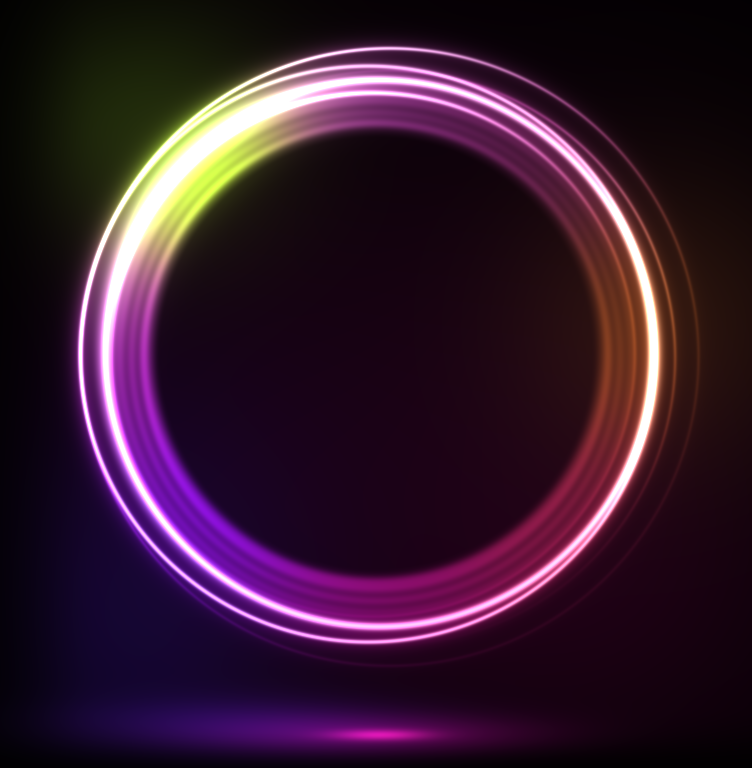
Give the GLSL for this background, as a Shadertoy shader.

```glsl
#define RING_CENTRE vec2(0.0, 0.54)
#define INNER_RADIUS 0.2995
#define BAND_RADIUS 0.356
#define HALO_SIZE 0.009
#define HALO_GAIN 0.42
#define CORE_WHITENESS 0.78
#define BAND_GAIN 0.52
#define FLOOR_HEIGHT 0.043
#define RING_COUNT 5
#define HUE_COUNT 8

// Centre offset, radius, line width
const vec4 RINGS[RING_COUNT] = vec4[](
    vec4( 0.0180, -0.005, 0.402, 0.0024),
    vec4(-0.0100, -0.001, 0.375, 0.0028),
    vec4( 0.0040,  0.000, 0.356, 0.0046),
    vec4(-0.0040, -0.002, 0.341, 0.0030),
    vec4( 0.0155, -0.006, 0.374, 0.0024));

// Brightest angle in degrees, angular sharpness, peak, constant part
const vec4 SWEEPS[RING_COUNT] = vec4[](
    vec4(125.0, 1.5, 1.05, 0.00),
    vec4(200.0, 1.0, 0.30, 0.65),
    vec4(170.0, 0.6, 0.30, 0.80),
    vec4(115.0, 1.6, 0.95, 0.05),
    vec4( 35.0, 2.5, 0.35, 0.00));

// Hue around the ring, with its angle in degrees
const vec4 HUES[HUE_COUNT] = vec4[](
    vec4(0.95, 0.50, 0.13,   5.0),
    vec4(0.85, 0.28, 0.70,  52.0),
    vec4(0.85, 0.30, 0.85,  88.0),
    vec4(0.62, 0.88, 0.12, 136.0),
    vec4(0.80, 0.18, 0.85, 178.0),
    vec4(0.60, 0.06, 0.98, 228.0),
    vec4(0.88, 0.08, 0.68, 272.0),
    vec4(0.93, 0.20, 0.42, 318.0));

float lobe(float angle, float centreDegrees, float sharpness) {
    return exp(sharpness * (cos(angle - radians(centreDegrees)) - 1.0));
}

float gauss(float x, float width) {
    return exp(-x * x / (width * width));
}

float spot(vec2 p, vec2 centre, vec2 size) {
    vec2 d = (p - centre) / size;
    return exp(-dot(d, d));
}

vec3 ringHue(float angle) {
    vec4 sum = vec4(0.0);
    for (int i = 0; i < HUE_COUNT; i++)
        sum += vec4(HUES[i].rgb, 1.0) * lobe(angle, HUES[i].w, 9.0);
    return sum.rgb / sum.a;
}

vec3 backdrop(vec2 p) {
    vec3 color = vec3(0.095, 0.004, 0.075) * spot(p, vec2(0.02, 0.40), vec2(0.60, 0.50));
    color += vec3(0.100, 0.170, 0.020) * spot(p, vec2(-0.30, 0.83), vec2(0.18, 0.16));
    color += vec3(0.025, 0.020, 0.150) * spot(p, vec2(-0.31, 0.20), vec2(0.22, 0.28));
    color += vec3(0.110, 0.075, 0.010) * spot(p, vec2(0.37, 0.58), vec2(0.20, 0.20));
    color += vec3(0.045, 0.000, 0.025) * spot(p, vec2(0.30, 0.22), vec2(0.25, 0.22));
    // Darken the lower and side borders
    color *= smoothstep(-0.02, 0.08, p.y) * (1.0 - 0.7 * smoothstep(0.36, 0.52, -p.x));
    return color;
}

vec3 floorGlow(vec2 p) {
    vec3 color = vec3(0.12, 0.03, 0.26) * spot(p, vec2(-0.15, FLOOR_HEIGHT + 0.01), vec2(0.22, 0.036));
    color += vec3(0.26, 0.01, 0.20) * spot(p, vec2(0.01, FLOOR_HEIGHT), vec2(0.20, 0.024));
    color += vec3(0.50, 0.06, 0.32) * spot(p, vec2(0.005, FLOOR_HEIGHT), vec2(0.060, 0.007));
    return color;
}

// Soft translucent band inside the bright lines
vec3 innerBand(float radius, float angle, vec3 hue) {
    float body = smoothstep(0.280, 0.308, radius) * (1.0 - smoothstep(0.315, 0.385, radius));
    float strength = 0.72 + 0.75 * lobe(angle, 138.0, 7.0) + 0.40 * lobe(angle, 215.0, 3.0)
                   - 0.25 * lobe(angle, 25.0, 3.0);
    float streaks = 0.9 + 0.1 * sin(radius * 420.0 + 2.0 * sin(angle));
    float rim = 0.28 * gauss(radius - INNER_RADIUS, 0.007);
    return hue * strength * (body * BAND_GAIN * streaks + rim);
}

// Broad overexposed arcs where the lines run together
vec3 hotArcs(float radius, float angle, vec3 hue) {
    float upperLeft = lobe(angle, 134.0, 6.5);
    float right = lobe(angle, -3.0, 9.0);
    float heat = upperLeft * gauss(radius - BAND_RADIUS + 0.003, 0.019)
               + 0.75 * right * gauss(radius - BAND_RADIUS - 0.007, 0.008)
               + 0.40 * lobe(angle, 205.0, 5.0) * gauss(radius - BAND_RADIUS, 0.008);
    vec3 spill = hue * upperLeft * 0.40 * gauss(radius - 0.335, 0.045);
    return mix(hue, vec3(1.0), 0.65) * heat + spill;
}

vec3 lightRings(vec2 q, vec3 hue) {
    vec3 color = vec3(0.0);
    float pixel = 1.0 / iResolution.y;
    for (int i = 0; i < RING_COUNT; i++) {
        vec2 local = q - RINGS[i].xy;
        float angle = atan(local.y, local.x);
        float dist = abs(length(local) - RINGS[i].z);
        float power = SWEEPS[i].w + SWEEPS[i].z * lobe(angle, SWEEPS[i].x, SWEEPS[i].y);
        float core = gauss(dist, max(RINGS[i].w, pixel));
        float whiteness = CORE_WHITENESS * smoothstep(0.1, 0.8, power);
        color += power * (mix(hue, vec3(1.0), whiteness) * core
                          + hue * HALO_GAIN * exp(-dist / HALO_SIZE));
    }
    return color;
}

void mainImage(out vec4 fragColor, in vec2 fragCoord) {
    vec2 p = vec2(fragCoord.x - 0.5 * iResolution.x, fragCoord.y) / iResolution.y;
    vec2 q = p - RING_CENTRE;
    float radius = length(q), angle = atan(q.y, q.x);
    vec3 hue = ringHue(angle);

    vec3 color = backdrop(p) + floorGlow(p);
    color += innerBand(radius, angle, hue) + hotArcs(radius, angle, hue) + lightRings(q, hue);
    fragColor = vec4(clamp(color, 0.0, 1.0), 1.0);
}
```
